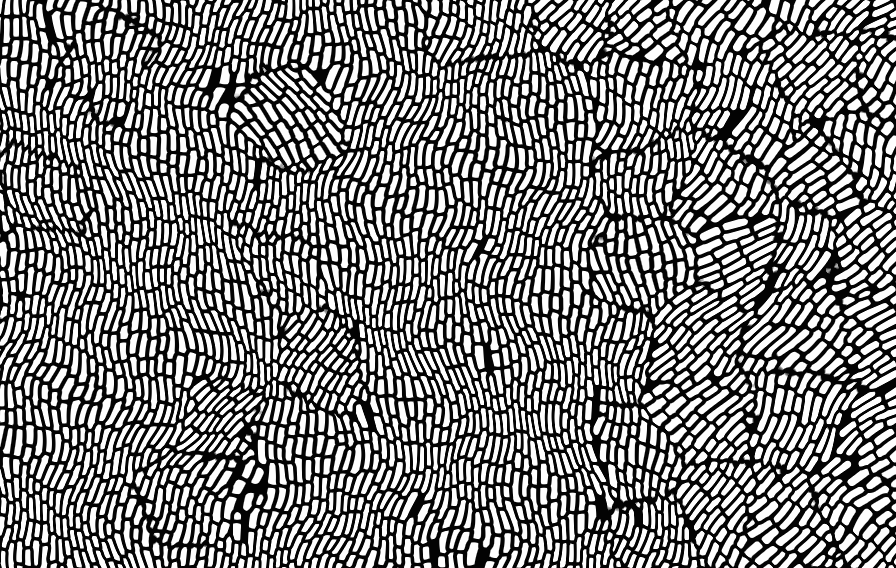
This pattern is drawn by a Shadertoy shader. Its source:

```glsl
// Densely packed white rods on black, mostly upright, turning and growing to the right.
// Calm cellular domains share one swaying lattice of rods; the others hold a tilted
// lattice of their own, clipped to the domain. Lengths are in canvas heights.

#define ROD_PITCH 0.0143    // distance between neighbouring rods
#define ROD_ASPECT 2.8      // length of a rod slot over its width
#define ROD_RADIUS 0.48     // largest half width, in pitches
#define HALF_GAP 0.207      // half of the dark seam, in pitches
#define DOMAIN_SIZE 0.15    // size of areas sharing one direction
#define LENGTH_JITTER 0.5   // irregularity of the rod ends
#define SIDE_JITTER 0.3     // irregularity of the rod spacing
#define TILT_JITTER 0.32    // irregularity of single rod directions
#define VOID_SHARE 0.006    // share of missing rods
#define ODD_SHARE 0.12      // share of odd domains in the calm area
#define SHARPNESS 1.15      // steepness of the smoothed edge

const vec3 INK = vec3(0.01);
const vec3 PAPER = vec3(0.995);

vec2 hash2(vec2 c) {
    vec2 s = vec2(dot(c, vec2(127.1, 311.7)), dot(c, vec2(269.5, 183.3)));
    return fract(sin(s) * 43758.55);
}

vec2 domainCenter(vec2 id) {
    return (id + 0.5 + 0.7 * (hash2(id) - 0.5)) * DOMAIN_SIZE;
}

// Grows from 0 on the left to 1 on the right, earlier along the top
float disorderAt(vec2 center) {
    return smoothstep(1.1, 1.35, center.x + 0.35 * smoothstep(0.7, 0.97, center.y));
}

bool isCalm(vec2 id, vec2 center) {
    return disorderAt(center) < 0.15 && hash2(id + 41.3).y > ODD_SHARE;
}

// Smooth shear in layers that makes the files of rods sway
vec2 bend(vec2 p) {
    float sway = 0.02 * sin(9.0 * p.y + 4.0 * p.x)
               + 0.009 * sin(19.0 * p.y - 11.0 * p.x + 2.0)
               + 0.005 * sin(37.0 * p.y + 23.0 * p.x + 1.0);
    float lift = 0.008 * sin(11.0 * p.x + 3.0 * p.y) + 0.004 * sin(29.0 * p.x - 9.0 * p.y);
    return p + vec2(sway, lift);
}

// Updates the distances to the nearest and second nearest rod axis
void addDomain(vec2 p, vec2 id, inout vec2 nearest) {
    vec2 center = domainCenter(id);
    bool calm = isCalm(id, center);

    // Domain polygon as half planes: normal, offset, and 1 where the lattice continues
    vec4 edges[8];
    int count = 0;
    float outside = -1.0;
    for (int k = 0; k < 9; k++) {
        if (k == 4) continue;
        vec2 otherId = id + vec2(k % 3 - 1, k / 3 - 1);
        vec2 other = domainCenter(otherId);
        vec2 n = normalize(other - center);
        float offset = dot(0.5 * (center + other), n);
        bool joined = calm && isCalm(otherId, other);
        edges[count] = vec4(n, offset, joined ? 1.0 : 0.0);
        outside = max(outside, dot(p, n) - offset);
        count++;
    }
    if (outside > 3.0 * ROD_PITCH) return;

    // Direction, size and origin of the lattice
    float disorder = disorderAt(center);
    float chance = hash2(id + 41.3).x - 0.5;
    float tilt = calm ? 0.04 : mix(1.4, 1.2, disorder) * chance + 0.8 * disorder;
    float size = ROD_PITCH * mix(1.0, 1.2, disorder);
    if (calm) size = ROD_PITCH;
    float slot = size * ROD_ASPECT;
    vec2 origin = calm ? vec2(0.0) : center;
    vec2 salt = calm ? vec2(3.0) : id * 17.3;
    vec2 axis = vec2(sin(tilt), cos(tilt));
    vec2 side = vec2(axis.y, -axis.x);

    for (int i = -1; i <= 1; i++) {
        float file = floor(dot(p - origin, side) / size) + float(i);
        float phase = hash2(vec2(file, 7.0) + salt).x;
        float along = dot(p - origin, axis) / slot + phase;
        for (int j = -1; j <= 1; j++) {
            // Rod between two shifted slot ends of its file
            float row = floor(along) + float(j);
            vec2 key = vec2(file, row) + salt;
            vec2 low = hash2(key);
            vec2 high = hash2(key + vec2(0.0, 1.0));
            if (fract(low.x * 57.0) < VOID_SHARE) continue;
            float start = row + LENGTH_JITTER * (low.x - 0.5);
            float end = row + 1.0 + LENGTH_JITTER * (high.x - 0.5);
            float across = (file + 0.5 + SIDE_JITTER * (low.y - 0.5)) * size;
            float middle = (0.5 * (start + end) - phase) * slot;
            vec2 c = origin + side * across + axis * middle;
            vec2 dir = normalize(axis + side * TILT_JITTER * (high.y - 0.5));

            // Own the rod by its centre at joined edges, clip its axis at the others
            float t1 = 0.5 * (end - start) * slot - 0.5 * size;
            float t0 = -t1;
            for (int k = 0; k < 8; k++) {
                float room = edges[k].z - dot(c, edges[k].xy);
                float slope = dot(dir, edges[k].xy) + 1e-5;
                float t = (room - 0.15 * ROD_PITCH) / slope;
                if (edges[k].w > 0.5) t1 = room < 0.0 ? -1.0 : t1;
                else if (slope > 0.0) t1 = min(t1, t);
                else t0 = max(t0, t);
            }
            if (t1 - t0 < 0.1 * size) continue;

            float d = length(p - c - dir * clamp(dot(p - c, dir), t0, t1));
            nearest = d < nearest.x ? vec2(d, nearest.x) : vec2(nearest.x, min(nearest.y, d));
        }
    }
}

void mainImage(out vec4 fragColor, in vec2 fragCoord) {
    vec2 p = bend(fragCoord / iResolution.y);
    vec2 cell = floor(p / DOMAIN_SIZE);
    vec2 nearest = vec2(1.0);
    for (int k = 0; k < 9; k++) addDomain(p, cell + vec2(k % 3 - 1, k / 3 - 1), nearest);

    // Inside distance: limited by the rod width and by the seam to its neighbour
    float seam = 0.5 * (nearest.y - nearest.x) - HALF_GAP * ROD_PITCH;
    float inside = min(ROD_RADIUS * ROD_PITCH - nearest.x, seam);
    float cover = clamp(0.5 + SHARPNESS * inside * iResolution.y, 0.0, 1.0);
    fragColor = vec4(mix(INK, PAPER, cover), 1.0);
}
```
